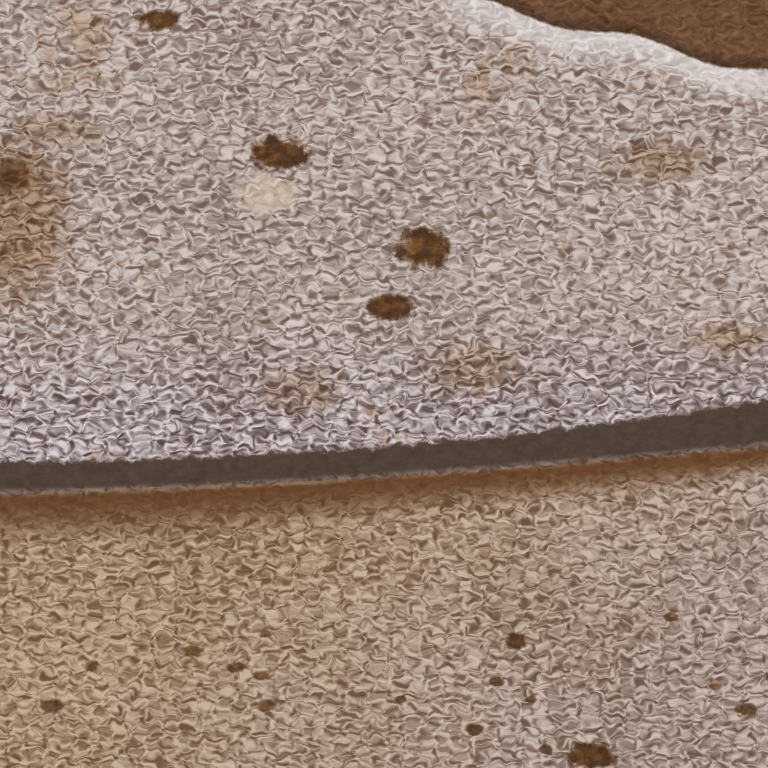
This texture is drawn by a WebGL 1 fragment shader. Its source:

```glsl
precision highp float;
uniform vec2 u_resolution;

vec2 hash2(vec2 p) {
  vec2 q = vec2(dot(p, vec2(127.1, 311.7)), dot(p, vec2(269.5, 183.3)));
  return fract(sin(q) * 43758.55);
}

float gradientNoise(vec2 p) {
  vec2 i = floor(p), f = fract(p);
  vec2 w = f * f * f * (f * (f * 6.0 - 15.0) + 10.0);
  vec2 e = vec2(1.0, 0.0);
  float a = dot(hash2(i) * 2.0 - 1.0, f);
  float b = dot(hash2(i + e.xy) * 2.0 - 1.0, f - e.xy);
  float c = dot(hash2(i + e.yx) * 2.0 - 1.0, f - e.yx);
  float d = dot(hash2(i + e.xx) * 2.0 - 1.0, f - e.xx);
  return mix(mix(a, b, w.x), mix(c, d, w.x), w.y);
}

float fbm(vec2 p) {
  float sum = 0.0, amp = 1.0;
  for (int i = 0; i < 4; i++) {
    sum += amp * gradientNoise(p);
    p = p * 2.03 + 17.3;
    amp *= 0.55;
  }
  return sum;
}

// Warped, horizontally stretched crumbs with thin bright ridges
float stoneGrain(vec2 p) {
  vec2 warp = vec2(gradientNoise(p * 65.0), gradientNoise(p * 65.0 + 41.0));
  vec2 q = p * vec2(80.0, 145.0) + warp * 1.5;
  float crumbs = gradientNoise(q);
  float ridges = 0.22 - abs(gradientNoise(q * 0.85 + 63.0));
  float fine = gradientNoise(q * 2.1 + 9.0);
  return crumbs * 0.75 + ridges * 0.85 + fine * 0.35;
}

// Soft ellipse with a ragged outline
float blot(vec2 p, vec2 center, vec2 radius, float ragged, float soft) {
  float d = length((p - center) / radius) + ragged;
  return 1.0 - smoothstep(1.0 - soft, 1.0 + soft, d);
}

// Small pits scattered one per grid cell
float scatteredPits(vec2 p, float cells, float density, float ragged) {
  vec2 id = floor(p * cells);
  float mask = 0.0;
  for (int y = -1; y <= 1; y++) {
    for (int x = -1; x <= 1; x++) {
      vec2 cell = id + vec2(float(x), float(y));
      vec2 rnd = hash2(cell + 5.7);
      vec2 size = vec2(0.013, 0.008) * (0.55 + 0.5 * rnd.y);
      float present = step(hash2(cell + 31.0).x, density);
      mask = max(mask, present * blot(p, (cell + rnd) / cells, size, ragged, 0.3));
    }
  }
  return mask;
}

void main() {
  vec2 p = gl_FragCoord.xy / u_resolution;
  float grain = stoneGrain(p);
  float cloud = fbm(p * 5.0 + 3.0);
  float rough = fbm(p * 55.0);
  float tone = smoothstep(-0.42, 0.48, grain + cloud * 0.12);

  // Pale upper slab
  float nearLedge = smoothstep(0.62, 0.43, p.y);
  vec3 slabDark = mix(vec3(0.45, 0.37, 0.33), vec3(0.35, 0.28, 0.27), nearLedge);
  vec3 slabLight = mix(vec3(0.83, 0.78, 0.76), vec3(0.86, 0.82, 0.83), nearLedge);
  vec3 color = mix(slabDark, slabLight, tone);

  // Rusty stains
  float stain = smoothstep(0.25, 0.75, cloud + rough * 0.45) * 0.55;
  float ragged = rough * 0.55;
  stain = max(stain, 0.75 * blot(p, vec2(0.02, 0.72), vec2(0.065, 0.10), ragged, 0.5));
  stain = max(stain, 0.50 * blot(p, vec2(0.07, 0.83), vec2(0.06, 0.02), ragged, 0.6));
  stain = max(stain, 0.55 * blot(p, vec2(0.86, 0.79), vec2(0.06, 0.025), ragged, 0.6));
  stain = max(stain, 0.55 * blot(p, vec2(0.95, 0.56), vec2(0.045, 0.02), ragged, 0.6));
  stain = max(stain, 0.50 * blot(p, vec2(0.62, 0.52), vec2(0.06, 0.03), ragged, 0.6));
  stain = max(stain, 0.45 * blot(p, vec2(0.39, 0.49), vec2(0.05, 0.03), ragged, 0.6));
  color = mix(color, mix(vec3(0.33, 0.22, 0.15), vec3(0.70, 0.57, 0.45), tone), stain);
  float chip = blot(p, vec2(0.347, 0.747), vec2(0.038, 0.024), ragged, 0.25);
  color = mix(color, vec3(0.79, 0.72, 0.65) + grain * 0.12, chip * 0.8);

  // Bright rim and the dark recess above it
  float rimY = 1.0 - 0.24 * (p.x - 0.605) + 0.007 * sin(p.x * 31.0 + 1.0) + rough * 0.003;
  float aboveRim = p.y - rimY;
  float rim = smoothstep(-0.055, -0.012, aboveRim) * smoothstep(0.52, 0.64, p.x);
  color = mix(color, vec3(0.84, 0.81, 0.80) + grain * 0.16, rim * 0.85);
  vec3 recess = vec3(0.41, 0.285, 0.20) + grain * 0.17 + cloud * 0.04;
  recess *= mix(0.75, 1.0, smoothstep(0.0, 0.025, aboveRim));
  color = mix(color, recess, smoothstep(-0.002, 0.003, aboveRim));

  // Sandy lower slab with a warm shadow beneath the ledge
  float ledgeTop = 0.398 + 0.08 * p.x * p.x + rough * 0.008 + grain * 0.006;
  float ledgeBase = 0.358 + 0.062 * pow(p.x, 1.5);
  float drop = ledgeBase - p.y + rough * 0.006;
  float cool = smoothstep(0.25, 1.0, p.x * 0.75 + drop * 0.9 + cloud * 0.2);
  vec3 sandDark = mix(vec3(0.43, 0.32, 0.23), vec3(0.42, 0.33, 0.29), cool);
  vec3 sandLight = mix(vec3(0.78, 0.69, 0.59), vec3(0.80, 0.73, 0.69), cool);
  vec3 sand = mix(sandDark, sandLight, tone);
  vec3 warmShade = vec3(0.40, 0.27, 0.17) + grain * 0.07;
  float reach = mix(0.085, 0.05, p.x);
  sand = mix(warmShade, sand, smoothstep(0.008, reach, drop));
  color = mix(color, sand, smoothstep(-0.008, 0.008, ledgeBase - p.y));

  // Grey underside of the ledge
  float face = smoothstep(-0.003, 0.003, ledgeTop - p.y) * smoothstep(-0.005, 0.008, p.y - ledgeBase);
  vec3 faceColor = vec3(0.315, 0.255, 0.22) + rough * 0.035 + grain * 0.035;
  color = mix(color, faceColor, face);
  float seamY = 0.361 + 0.06 * p.x * p.x + rough * 0.002;
  float seam = 1.0 - smoothstep(0.001, 0.0035, abs(p.y - seamY));
  seam *= smoothstep(0.06, 0.12, p.x) * smoothstep(0.47, 0.40, p.x);
  color = mix(color, vec3(0.58, 0.47, 0.37), seam * smoothstep(-0.35, 0.3, rough) * 0.7);

  // Large hollows, then the small scattered ones
  float pit = blot(p, vec2(0.209, 0.974), vec2(0.025, 0.013), ragged, 0.25);
  pit = max(pit, blot(p, vec2(0.364, 0.800), vec2(0.037, 0.020), ragged, 0.22));
  pit = max(pit, blot(p, vec2(0.552, 0.677), vec2(0.033, 0.024), ragged, 0.25));
  pit = max(pit, blot(p, vec2(0.508, 0.600), vec2(0.027, 0.016), ragged, 0.25));
  pit = max(pit, 0.8 * blot(p, vec2(0.015, 0.772), vec2(0.028, 0.021), ragged, 0.35));
  pit = max(pit, blot(p, vec2(0.768, 0.016), vec2(0.030, 0.016), ragged, 0.25));
  pit = max(pit, blot(p, vec2(0.672, 0.165), vec2(0.012, 0.010), ragged, 0.3));
  float lowerArea = smoothstep(0.23, 0.19, p.y);
  pit = max(pit, 0.85 * lowerArea * scatteredPits(p, 12.0, 0.55, ragged));
  vec3 pitColor = mix(vec3(0.31, 0.21, 0.14), vec3(0.47, 0.32, 0.18), smoothstep(-0.3, 0.6, rough));
  color = mix(color, pitColor + grain * 0.06, pit);

  gl_FragColor = vec4(clamp(color, 0.0, 1.0), 1.0);
}
```
